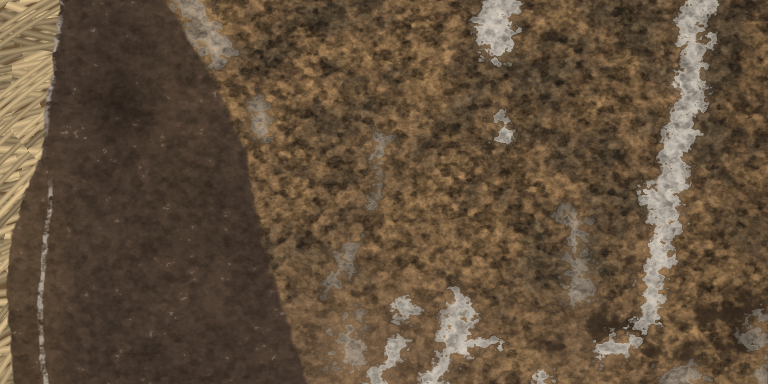
This texture is drawn by a WebGL 2 fragment shader. Its source:

```glsl
#version 300 es
precision highp float;
uniform vec2 u_resolution;
out vec4 fragColor;

const vec3 BROWN = vec3(0.37, 0.29, 0.205), OCHRE = vec3(0.44, 0.345, 0.235);
const vec3 GREY = vec3(0.29, 0.245, 0.185), PALE = vec3(0.44, 0.35, 0.265);
const vec3 SLAB_DARK = vec3(0.265, 0.212, 0.172), SLAB_WARM = vec3(0.33, 0.262, 0.195);
const vec3 CRACK = vec3(0.18, 0.14, 0.105), LIME = vec3(0.72, 0.69, 0.645);
const vec3 STRAW = vec3(0.82, 0.71, 0.53), STRAW_SHADE = vec3(0.42, 0.32, 0.21);
const float MOTTLE_SCALE = 6.0, GRIT_SCALE = 52.0, GRIT_CONTRAST = 1.45, RAGGED = 0.075;

// Slab outline: x at even heights, bottom to top
const float SLAB_LEFT[6] = float[6](0.04, 0.018, 0.035, 0.105, 0.132, 0.155);
const float SLAB_RIGHT[6] = float[6](0.802, 0.735, 0.675, 0.638, 0.55, 0.43);

// Lime runs: start and end, with their half widths
const vec4 DRIP[12] = vec4[12](
  vec4(1.82, 1.02, 1.755, 0.52), vec4(1.735, 0.52, 1.695, 0.18), vec4(1.69, 0.51, 1.72, 0.45),
  vec4(1.31, 1.02, 1.285, 0.89), vec4(1.3, 0.685, 1.305, 0.66), vec4(1.195, 0.19, 1.18, 0.1),
  vec4(1.17, 0.09, 1.11, -0.02), vec4(1.2, 0.11, 1.3, 0.1), vec4(1.025, 0.09, 0.985, -0.01),
  vec4(1.05, 0.2, 1.06, 0.19), vec4(1.57, 0.085, 1.635, 0.11), vec4(1.42, 0.03, 1.425, 0.0));
const float DRIP_WIDTH[12] = float[12](0.037, 0.037, 0.022, 0.045, 0.024, 0.039,
  0.028, 0.011, 0.026, 0.019, 0.023, 0.018);
const vec4 WORN[8] = vec4[8](
  vec4(0.5, 1.0, 0.56, 0.87), vec4(0.91, 0.15, 0.9, 0.06), vec4(0.995, 0.63, 0.985, 0.49),
  vec4(0.68, 0.71, 0.685, 0.67), vec4(1.495, 0.42, 1.51, 0.24), vec4(0.91, 0.36, 0.87, 0.27),
  vec4(1.76, 0.02, 1.79, 0.01), vec4(1.98, 0.17, 1.98, 0.0));
const float WORN_WIDTH[8] = float[8](0.036, 0.036, 0.012, 0.018, 0.019, 0.014, 0.034, 0.018);

vec2 hash2(vec2 p) {
  vec3 q = fract(p.xyx * vec3(0.1031, 0.1030, 0.0973));
  q += dot(q, q.yzx + 33.33);
  return fract((q.xx + q.yz) * q.zy);
}

// Cell values blended by distance
float cellNoise(vec2 p) {
  vec2 cell = floor(p), f = fract(p), sum = vec2(0.0);
  for (int i = 0; i < 9; i++) {
    vec2 o = vec2(i % 3 - 1, i / 3 - 1), d = o + hash2(cell + o) - f;
    sum += exp(-6.0 * dot(d, d)) * vec2(hash2(cell + o + 71.0).x, 1.0);
  }
  return sum.x / sum.y;
}

float layered(vec2 p) {
  float sum = 0.0, amp = 0.5;
  for (int i = 0; i < 3; i++) {
    sum += amp * cellNoise(p);
    p = mat2(1.6, 1.2, -1.2, 1.6) * p + 13.7;
    amp *= 0.62;
  }
  return sum;
}

float outline(float y, float knots[6]) {
  float t = clamp(y, 0.0, 0.999) * 5.0;
  int i = int(t);
  return mix(knots[i], knots[i + 1], fract(t));
}

float segment(vec2 p, vec4 s) {
  vec2 d = s.zw - s.xy, a = p - s.xy;
  return length(a - d * clamp(dot(a, d) / dot(d, d), 0.0, 1.0));
}

float blob(vec2 p, float x, float y, float w, float h) {
  vec2 d = (p - vec2(x, y)) / vec2(w, h);
  return exp(-dot(d, d));
}

vec3 straw(vec2 p) {
  vec3 col = STRAW_SHADE;
  for (float k = 0.0; k < 6.0; k++) {
    float a = mix(0.95, -0.3, fract(k * 0.618)) + 0.4 * (0.6 - p.y);
    vec2 q = mat2(cos(a), -sin(a), sin(a), cos(a)) * p;
    float row = q.y * (28.0 + 4.0 * k) + 0.3 * sin(q.x * 9.0 + k);
    vec2 h = hash2(vec2(floor(row) + 50.0, k * 17.0 + floor(q.x * 4.0 + 20.0)));
    float across = abs(fract(row) - 0.5);
    float stalk = smoothstep(0.46, 0.3, across) * step(0.5, h.x);
    col = mix(col, STRAW * (0.7 + 0.4 * h.y - 0.6 * across), stalk);
  }
  return col;
}

void main() {
  vec2 p = gl_FragCoord.xy / u_resolution * vec2(2.0, 1.0);
  float aa = 1.5 / u_resolution.y;
  float mottle = layered(p * vec2(0.85, 1.1) * MOTTLE_SCALE);
  float grit = layered(p * vec2(0.9, 1.1) * GRIT_SCALE + 5.0) - 0.5;
  float ragged = layered(p * 24.0 + 31.0) - 0.5;

  // Mottled rock face
  float even = max(blob(p, 0.95, 0.08, 0.4, 0.22), blob(p, 1.5, 0.1, 0.16, 0.12));
  float shade = blob(p, 1.15, 0.76, 0.6, 0.17) + blob(p, 1.88, 0.82, 0.07, 0.25);
  vec3 col = mix(BROWN, OCHRE, smoothstep(0.38, 0.75, mottle + 0.5 * ragged));
  col = mix(col, GREY, 0.8 * smoothstep(0.5, 0.1, mottle + 0.7 * ragged - 0.15 * shade));
  col = mix(col, PALE, 0.6 * even) * mix(1.0, 0.9, smoothstep(1.8, 1.95, p.x));
  col *= 1.0 + grit * GRIT_CONTRAST * (1.0 - 0.45 * even);

  // Shadowed cracks
  float ledge = segment(p, vec4(1.56, 0.15, 1.83, 0.17)) - 0.016;
  ledge = min(ledge, segment(p, vec4(1.8, 0.15, 2.02, 0.21)) - 0.025);
  ledge = min(ledge, segment(p, vec4(1.7, 0.08, 1.93, 0.1)) - 0.022);
  ledge = min(ledge, segment(p, vec4(1.28, 0.1, 1.57, 0.085)) + 0.004);
  col = mix(col, CRACK, 0.75 * smoothstep(0.025, -0.02, ledge + 0.12 * ragged));

  // Solid and worn lime
  float solid = 1.0, worn = 1.0, tear = RAGGED * (0.8 * ragged + grit);
  vec2 q = p + vec2(0.008 * sin(p.y * 37.0 + 2.0 * sin(p.y * 19.0)), 0.0);
  for (int i = 0; i < 12; i++) solid = min(solid, segment(q, DRIP[i]) - DRIP_WIDTH[i]);
  for (int i = 0; i < 8; i++) worn = min(worn, segment(p, WORN[i]) - WORN_WIDTH[i]);
  float lime = smoothstep(aa, -aa - 0.008, solid + tear);
  lime = max(lime, 0.55 * smoothstep(0.012, -0.018, worn + 1.6 * tear));
  col = mix(col, LIME * (1.0 + 0.55 * grit), lime * (0.95 + 0.5 * min(grit, 0.0)));

  // Dark slab with warm flank and pale seam
  float left = outline(p.y, SLAB_LEFT) + 0.02 * ragged;
  float right = outline(p.y, SLAB_RIGHT) + 0.025 * ragged;
  float warm = 0.75 * smoothstep(0.23, 0.1, p.x) * smoothstep(0.75, 0.4, p.y);
  vec3 slab = mix(SLAB_DARK, SLAB_WARM, warm + 0.35 * blob(p, 0.47, 0.65, 0.12, 0.35));
  slab *= 1.0 - 0.2 * blob(p, 0.31, 0.76, 0.08, 0.13);
  slab *= 0.85 + 0.55 * grit + 0.3 * mottle;
  float seam = abs(p.x - 0.118 + 0.012 * sin(p.y * 9.0) + 0.015 * ragged);
  float pale = smoothstep(0.009, 0.003, seam) * smoothstep(0.56, 0.48, p.y);
  pale = max(pale, smoothstep(0.012, 0.002, abs(p.x - left - 0.004)) * smoothstep(0.5, 0.8, p.y));
  pale = max(pale, 0.3 * smoothstep(0.3, 0.38, grit));
  slab = mix(slab, LIME, pale * clamp(0.5 + 2.0 * grit, 0.0, 0.8));
  col = mix(slab, col, smoothstep(-0.007, 0.007, p.x - right));

  // Straw beside the slab
  col = mix(straw(p), col, smoothstep(-aa, aa, p.x - left));
  fragColor = vec4(clamp(col, 0.0, 1.0), 1.0);
}
```
